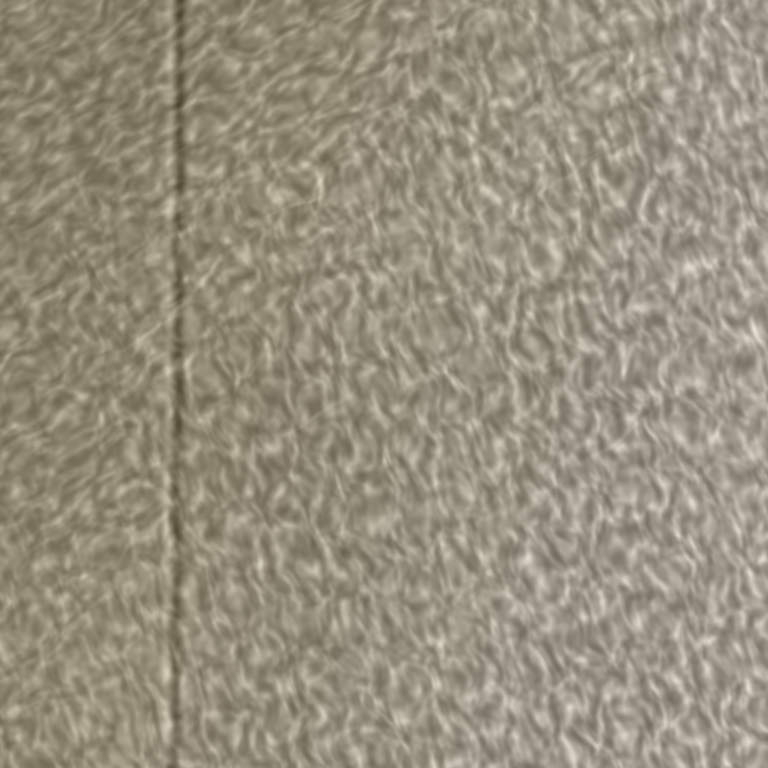
This texture is drawn by a WebGL 1 fragment shader. Its source:

```glsl
precision highp float;
// Wrinkled grey-beige leather-like sheet with one vertical pressed seam.
uniform vec2 u_resolution;

#define GRAIN_SCALE vec2(36.0, 68.0)  // wrinkles per canvas: along, across
#define GRAIN_CONTRAST vec2(0.19, 0.30) // left, right
#define WARP_AMOUNT 0.012
#define SEAM_X 0.225
#define SEAM_WIDTH 0.0058
#define GROOVE_DEPTH 0.15
#define RIDGE_LIGHT 0.10
#define SCRATCH_LIGHT 0.06
#define WARM_TINT vec3(0.0, -0.031, -0.118)
#define COOL_TINT vec3(0.0, -0.024, -0.076)

vec2 hash2(vec2 p) {
  vec3 q = fract(vec3(p.xyx) * vec3(0.1031, 0.1030, 0.0973));
  q += dot(q, q.yzx + 33.33);
  return fract((q.xx + q.yz) * q.zy);
}

vec2 cellGradient(vec2 cell) {
  float angle = 6.2832 * hash2(cell).x;
  return vec2(cos(angle), sin(angle));
}

float gradientNoise(vec2 p) {
  vec2 i = floor(p), f = fract(p);
  vec2 w = f * f * f * (f * (f * 6.0 - 15.0) + 10.0);
  vec2 e = vec2(1.0, 0.0);
  float a = dot(cellGradient(i), f);
  float b = dot(cellGradient(i + e.xy), f - e.xy);
  float c = dot(cellGradient(i + e.yx), f - e.yx);
  float d = dot(cellGradient(i + e.xx), f - e.xx);
  return mix(mix(a, b, w.x), mix(c, d, w.x), w.y);
}

// Wrinkles stretched along a direction, with a finer layer on top.
float wrinkles(vec2 p, float angle) {
  vec2 along = vec2(cos(angle), sin(angle));
  vec2 q = vec2(dot(p, along), dot(p, vec2(-along.y, along.x))) + 7.0;
  float coarse = gradientNoise(q * GRAIN_SCALE);
  float fine = gradientNoise(q * GRAIN_SCALE * vec2(2.1, 1.7) + 31.7);
  return coarse + 0.45 * fine;
}

float bell(float x, float width) {
  return exp(-x * x / (width * width));
}

// Pressed groove with a lit lip on its left and a faint one on its right.
float seam(vec2 p) {
  float wobble = 0.004 * gradientNoise(vec2(3.0, p.y * 7.0))
               + 0.002 * gradientNoise(vec2(9.0, p.y * 40.0));
  float x = p.x - SEAM_X - 0.010 * sqrt(p.y) - wobble;
  float wear = 0.85 + 0.7 * gradientNoise(vec2(5.0, p.y * 18.0));
  float lips = bell(x + 0.013, SEAM_WIDTH) + 0.35 * bell(x - 0.014, SEAM_WIDTH);
  return RIDGE_LIGHT * wear * lips - GROOVE_DEPTH * bell(x, SEAM_WIDTH * 1.15);
}

// A few thin, faint scratches rising to the right.
float scratches(vec2 p) {
  float light = 0.0;
  for (int i = 0; i < 7; i++) {
    vec2 seed = vec2(float(i), 17.0);
    vec2 centre = vec2(0.08, 0.4) + vec2(0.75, 0.55) * hash2(seed);
    float angle = 0.35 + 0.3 * hash2(seed + 5.0).x;
    vec2 along = vec2(cos(angle), sin(angle));
    vec2 d = p - centre;
    float offset = dot(d, vec2(-along.y, along.x));
    light += bell(offset, 0.0028) * bell(dot(d, along), 0.06);
  }
  return light * SCRATCH_LIGHT;
}

void main() {
  vec2 uv = gl_FragCoord.xy / u_resolution;

  // Wandering wrinkles: slanted at upper left, steep elsewhere.
  vec2 warp = vec2(gradientNoise(uv * 21.0), gradientNoise(uv * 21.0 + 50.0));
  vec2 p = uv + WARP_AMOUNT * warp;
  float region = uv.y - 1.1 * uv.x + 0.5 * gradientNoise(uv * 5.0 + 11.0);
  float slanted = smoothstep(-0.15, 0.75, region);
  float grain = mix(wrinkles(p, 1.88), wrinkles(p, 0.65), slanted);
  grain /= length(vec2(slanted, 1.0 - slanted));
  grain += 0.35 * (grain * grain - 0.06);

  // Broad light, brighter and cooler to the right.
  float glow = smoothstep(-0.1, 1.0, 0.8 * uv.x + 0.25 * (1.0 - uv.y));
  float clouds = 0.04 * gradientNoise(uv * 3.5 + 4.0);
  float contrast = mix(GRAIN_CONTRAST.x, GRAIN_CONTRAST.y, glow);
  float tone = 0.535 + 0.10 * glow + clouds + contrast * grain;
  tone += seam(uv) + scratches(p);

  vec3 tint = mix(WARM_TINT, COOL_TINT, smoothstep(0.2, 1.0, glow));
  gl_FragColor = vec4(clamp(tone + tint, 0.0, 1.0), 1.0);
}
```
